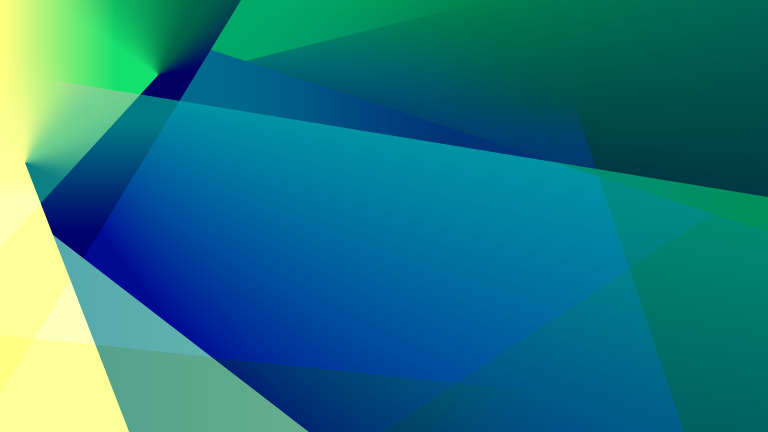
Give the GLSL for this background, as a Shadertoy shader.

```glsl
// Overlapping translucent facets in blue, teal and green with a yellow fan at the left

// Smooth half plane: 1 below a line drawn rightwards, or left of one drawn downwards
float side(vec2 q, vec2 a, vec2 b) {
    vec2 d = normalize(b - a);
    float s = d.x * (q.y - a.y) - d.y * (q.x - a.x);
    return smoothstep(-0.6, 0.6, s * iResolution.y);
}

// Green to navy sweep around a pivot, washed with yellow towards the left
vec3 fan(vec2 q, vec2 pivot, float leftOfCrease) {
    vec2 v = q - pivot;
    float dark = clamp((atan(-v.y, -v.x) - 0.6) / 2.4, 0.0, 1.0);
    vec3 navy = vec3(0.0, 0.0, 0.39);
    vec3 col = mix(vec3(0.08, 0.88, 0.43), vec3(0.0, 0.4, 0.28), min(dark / 0.6, 1.0));
    col = mix(col, navy, smoothstep(0.6, 1.03, dark));
    col = mix(col, navy, (1.0 - leftOfCrease) * step(0.0, v.y));
    return mix(col, vec3(1.0, 1.0, 0.5), clamp(1.05 - 3.9 * q.x, 0.0, 1.0));
}

// Pale pane that turns from teal to yellow around a pivot
vec3 pane(vec2 q, vec2 pivot) {
    vec2 v = q - pivot;
    float turn = atan(-v.y, v.x);
    vec3 col = mix(vec3(0.05, 0.5, 0.51), vec3(0.44, 0.82, 0.56), smoothstep(-0.6, 0.75, turn));
    return mix(col, vec3(0.97, 1.0, 0.56), smoothstep(0.65, 1.7, turn));
}

void mainImage(out vec4 fragColor, in vec2 fragCoord) {
    // Height units with y pointing down; x stretched to a 16:9 frame
    vec2 q = vec2(fragCoord.x / iResolution.x * 16.0 / 9.0, 1.0 - fragCoord.y / iResolution.y);
    vec2 fanPivot = vec2(0.366, 0.174), panePivot = vec2(0.058, 0.377);

    // Facet edges
    float belowRidge = side(q, vec2(0.174, 0.194), vec2(1.778, 0.456));
    float leftSlash = side(q, vec2(0.558, 0.0), vec2(0.028, 0.868));
    float leftCrease = side(q, fanPivot, vec2(0.093, 0.472));
    float leftWedge = side(q, panePivot, vec2(0.299, 1.0));
    float belowMint = side(q, vec2(0.0, 0.449), vec2(0.715, 1.0));
    float belowFloor = side(q, vec2(0.0, 0.775), vec2(1.319, 0.914));
    float belowRise = side(q, vec2(0.887, 1.0), vec2(1.632, 0.505));
    float leftFall = side(q, vec2(1.331, 0.243), vec2(1.583, 1.0));
    float belowBeam = side(q, vec2(0.405, 0.088), vec2(1.778, 0.537));
    float belowGlint = side(q, vec2(0.532, 0.15), vec2(1.134, 0.0));
    float depth = q.y - 0.194 - 0.163 * (q.x - 0.174);
    float beamGap = 0.088 + 0.327 * (q.x - 0.405) - q.y;

    // Dark green sky above the ridge
    float h = max(-depth, 0.0), slope = h / max(q.x, 0.3);
    vec3 upper = vec3(0.0, 0.22 + slope * (1.3 - 0.35 * q.x), 0.26 + 0.15 * h);
    float blueSide = mix(smoothstep(1.5, 0.9, q.x), leftFall, smoothstep(0.2, 0.32, q.y));
    upper.b += 0.17 * blueSide * smoothstep(0.3, 0.0, beamGap);
    upper = mix(upper, vec3(0.0, 0.66, 0.41), (1.0 - belowGlint) * smoothstep(1.2, 0.45, q.x));
    vec3 beam = vec3(0.0, 0.2 + 0.22 * smoothstep(1.1, 0.45, q.x), 0.46 + 0.09 * smoothstep(1.2, 0.45, q.x));
    upper = mix(upper, beam, belowBeam * smoothstep(1.45, 1.2, q.x));
    upper = mix(upper, fan(q, fanPivot, leftCrease), leftSlash);

    // Blue field with its overlapping panes
    float d = max(depth, 0.0);
    float green = max(0.58 - d * (0.2 + 0.33 / max(q.x, 0.2)), 0.04);
    vec3 lower = vec3(0.0, green, mix(0.55, 0.64, sqrt(green / 0.58)));
    lower += vec3(0.0, 0.02, -0.08) * belowRise;
    lower += vec3(0.0, 0.04, -0.14) * belowFloor * smoothstep(1.35, 0.8, q.x);
    vec3 right = vec3(0.0, 0.56 - 0.33 * d, 0.46 - 0.15 * d + 0.07 * (1.0 - belowRise));
    lower = mix(right, lower, leftFall);
    vec3 strip = vec3(0.0, 0.56, mix(0.46, 0.36, smoothstep(1.35, 1.75, q.x)));
    lower = mix(lower, strip, 1.0 - belowBeam * 1.0 - (1.0 - belowBeam) * step(q.x, 1.2));

    // Shaded flank and pale pane left of the slash
    float flank = clamp((0.54 - q.y) * 1.9, 0.0, 0.48);
    lower = mix(lower, vec3(0.0, flank, 0.42 + 0.2 * flank), leftSlash);
    lower = mix(lower, pane(q, panePivot), leftCrease);

    // The ridge softens where the fan meets the pane
    float ridge = mix(smoothstep(0.1, 0.35, q.y), belowRidge, smoothstep(0.1, 0.176, q.x));
    vec3 col = mix(upper, lower, ridge);

    // Mint triangle
    vec3 mint = vec3(0.34 + 0.13 * (q.x - 0.2), 0.67 + 0.1 * (q.x - 0.2), 0.68);
    mint += vec3(-0.01, -0.04, -0.13) * belowFloor;
    col = mix(col, mint, belowMint);

    // Yellow wedge with paler overlaps
    vec3 yellow = vec3(1.0, 1.0, 0.6);
    yellow.b += 0.14 * belowMint * (1.0 - leftSlash) * (1.0 - belowFloor);
    yellow.b += 0.12 * leftCrease * (1.0 - belowMint) * smoothstep(0.4, 0.47, q.y);
    yellow.b += 0.1 * leftCrease * belowMint;
    yellow.b -= 0.09 * belowFloor * leftSlash;
    col = mix(col, yellow, leftWedge * smoothstep(0.28, 0.38, q.y));

    fragColor = vec4(clamp(col, 0.0, 1.0), 1.0);
}
```
